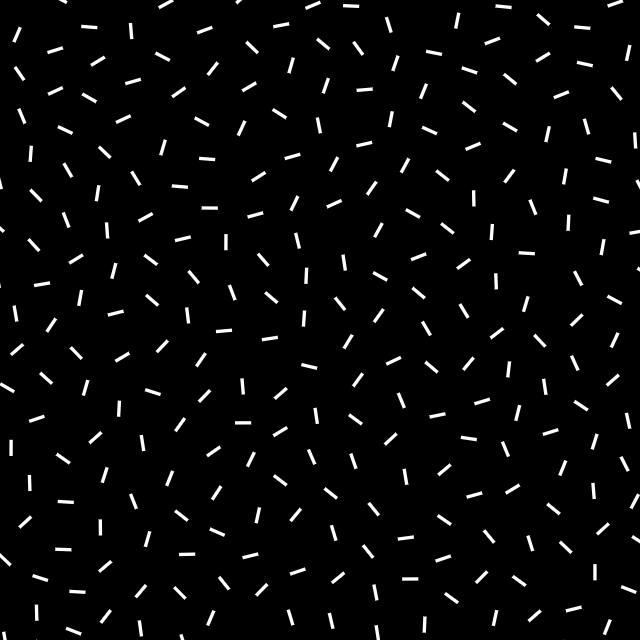
Write a WebGL 1 fragment shader that draws this pattern.

```glsl
precision highp float;

uniform vec2 u_resolution;

const vec3  BACKGROUND  = vec3(0.0);
const vec3  BAR_COLOUR  = vec3(1.0);
const vec2  BAR_SIZE    = vec2(0.0252, 0.0052); // length, thickness
const float SPACING     = 0.068;                // mean distance between bars
const float JITTER      = 0.40;                 // start offset, in spacings
const float PUSH        = 0.35;                 // strength of the repulsion
const float GRID_TURN   = 0.42;                 // hides the lattice rows
const float ROW_HEIGHT  = 0.8660254;
const float PI          = 3.14159265;

vec2 hash22(vec2 p) {
  vec3 q = fract(p.xyx * vec3(0.1031, 0.1030, 0.0973));
  q += dot(q, q.yzx + 33.33);
  return fract((q.xx + q.yz) * q.zy);
}

mat2 rotation(float a) {
  float c = cos(a), s = sin(a);
  return mat2(c, s, -s, c);
}

// Jittered point of a staggered lattice
vec2 seedPoint(vec2 cell) {
  vec2 h = hash22(cell + 57.0);
  float a = 2.0 * PI * h.x;
  vec2 centre = vec2(cell.x + 0.5 * mod(cell.y, 2.0), cell.y * ROW_HEIGHT);
  return centre + JITTER * sqrt(h.y) * vec2(cos(a), sin(a));
}

// Shift away from a neighbour closer than one spacing
vec2 repulsion(vec2 p, vec2 neighbour) {
  vec2 d = p - neighbour;
  float dist = length(d);
  return PUSH * max(1.0 - dist, 0.0) * d / max(dist, 0.001);
}

// First relaxation: even out the seeds
vec2 relaxedPoint(vec2 cell) {
  vec2 p = seedPoint(cell);
  vec2 shift = vec2(0.0);
  for (int j = -1; j <= 1; j++) {
    for (int i = -1; i <= 1; i++) {
      shift += repulsion(p, seedPoint(cell + vec2(i, j)));
    }
  }
  return p + shift;
}

// Second relaxation: final bar centre
vec2 barCentre(vec2 cell) {
  vec2 p = relaxedPoint(cell);
  vec2 shift = vec2(0.0);
  for (int j = -1; j <= 1; j++) {
    for (int i = -1; i <= 1; i++) {
      shift += repulsion(p, relaxedPoint(cell + vec2(i, j)));
    }
  }
  return p + shift;
}

float boxDistance(vec2 p, vec2 halfSize) {
  vec2 d = abs(p) - halfSize;
  return length(max(d, 0.0)) + min(max(d.x, d.y), 0.0);
}

void main() {
  float pixel = 1.0 / min(u_resolution.x, u_resolution.y);
  vec2 p = rotation(GRID_TURN) * (gl_FragCoord.xy * pixel) / SPACING;

  // Nearest bar among the two closest cells of the two closest rows
  float dist = 1.0;
  float baseRow = floor(p.y / ROW_HEIGHT);
  for (int j = 0; j <= 1; j++) {
    float row = baseRow + float(j);
    float baseColumn = floor(p.x - 0.5 * mod(row, 2.0));
    for (int i = 0; i <= 1; i++) {
      vec2 cell = vec2(baseColumn + float(i), row);
      vec2 offset = (p - barCentre(cell)) * SPACING;
      float angle = PI * hash22(cell + 211.0).x;
      dist = min(dist, boxDistance(rotation(angle) * offset, 0.5 * BAR_SIZE));
    }
  }

  float coverage = clamp(0.5 - dist / pixel, 0.0, 1.0);
  gl_FragColor = vec4(mix(BACKGROUND, BAR_COLOUR, coverage), 1.0);
}
```
